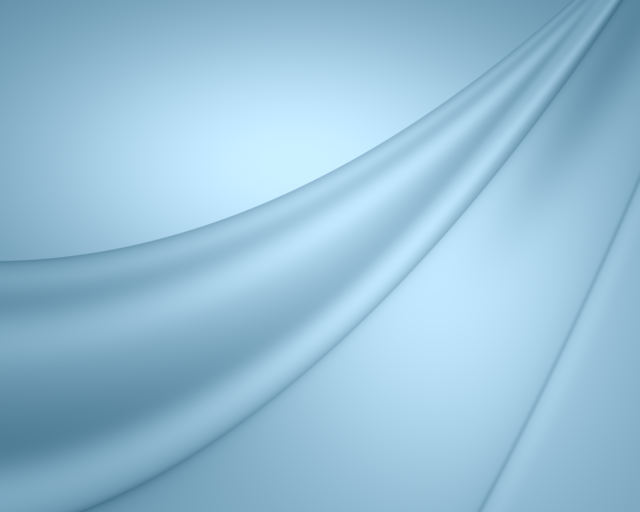
Write a WebGL 1 fragment shader that draws this background.

```glsl
precision highp float;
// Soft blue draped cloth: a glowing backdrop, a curved sheet with rolled folds
// and a creased lower cloth. Polynomial curves bound the parts, and Gaussian
// bumps across each part shade it before one blue ramp colours the result.
uniform vec2 u_resolution;

float bump(float x, float width) {
  return exp(-x * x / (width * width));
}

float glow(vec2 p, vec2 center, vec2 radius) {
  vec2 q = (p - center) / radius;
  return exp(-dot(q, q));
}

// Turns a vertical offset from a curve of known slope into a distance.
float curveDistance(float offset, float slope) {
  float s = slope * 0.8;
  return offset * 0.8 / sqrt(1.0 + s * s);
}

float backdropLight(vec2 p) {
  return 1.09 * glow(p, vec2(0.46, 0.68), vec2(0.51, 0.345));
}

// t runs across the sheet, from 0 at its upper edge to 1 at its lower edge.
float sheetLight(vec2 p, float t, float upper, float lower) {
  float light = 0.17 + 0.67 * glow(p, vec2(0.58, 0.58), vec2(0.45, 0.5));
  float right = smoothstep(0.55, 0.95, p.x);

  // Gentle ripples below the upper hem
  light += 0.07 * bump(t - 0.07, 0.04);
  light -= 0.12 * bump(t - 0.16, 0.06);
  light += 0.17 * bump(t - 0.3, 0.1);

  // Valley that slides upward as the folds gather at the right
  float bend = max(p.x - 0.45, 0.0);
  float valley = t - 0.68 + 1.6 * bend * bend;
  light -= 0.23 * bump(valley, valley < 0.0 ? 0.2 - 0.08 * right : 0.09);

  // Rolled lower fold
  light += 0.19 * bump(t - 0.86 + 0.12 * right, 0.1);
  light -= 0.17 * right * bump(t - 0.96, 0.12);

  // Thin shaded hems
  light -= 0.27 * exp(-abs(upper) / 0.007);
  return light - 0.3 * exp(-abs(lower) / 0.007);
}

float lowerClothLight(vec2 p, float edge) {
  float light = 0.3 + 0.7 * glow(p, vec2(0.68, 0.46), vec2(0.32, 0.5));

  // Broad diagonal hollow
  float hollow = p.x - 0.846 - 0.47 * (p.y - 0.65);
  light -= 0.3 * smoothstep(0.38, 0.88, p.y) * bump(hollow, 0.05);

  // Fine crease with a softer shade on its left
  float crease = (p.y - (p.x - 0.749) * (1.4 + 1.2 * p.x)) * 0.36;
  light -= 0.17 * bump(crease, 0.004);
  light -= 0.1 * exp(-abs(crease) / (crease > 0.0 ? 0.025 : 0.006));
  light += 0.06 * bump(crease + 0.022, 0.016);

  // Shadow cast by the rolled fold
  light -= 0.22 * exp(edge / 0.007);
  return light - 0.2 * (1.0 - smoothstep(0.1, 0.5, p.x)) * exp(edge / 0.03);
}

void main() {
  vec2 p = gl_FragCoord.xy / u_resolution;
  float pixel = 1.0 / u_resolution.x;

  // Upper and lower boundaries of the sheet
  float upperY = 0.49 + p.x * (0.02 + 0.615 * p.x);
  float lowerY = (p.x - 0.124) * (0.38 + 0.818 * p.x);
  float upper = curveDistance(p.y - upperY, 0.02 + 1.23 * p.x);
  float lower = curveDistance(p.y - lowerY, 0.279 + 1.636 * p.x);
  float t = clamp((upperY - p.y) / (upperY - lowerY), 0.0, 1.0);

  // Layers from back to front
  float light = mix(sheetLight(p, t, upper, lower), backdropLight(p),
                    smoothstep(-pixel, pixel, upper));
  light = mix(lowerClothLight(p, min(lower, 0.0)), light,
              smoothstep(-pixel, pixel, lower));

  vec3 deepBlue = vec3(0.31, 0.49, 0.59);
  vec3 paleBlue = vec3(0.76, 0.91, 1.0);
  gl_FragColor = vec4(mix(deepBlue, paleBlue, clamp(light, -0.12, 1.08)), 1.0);
}
```
